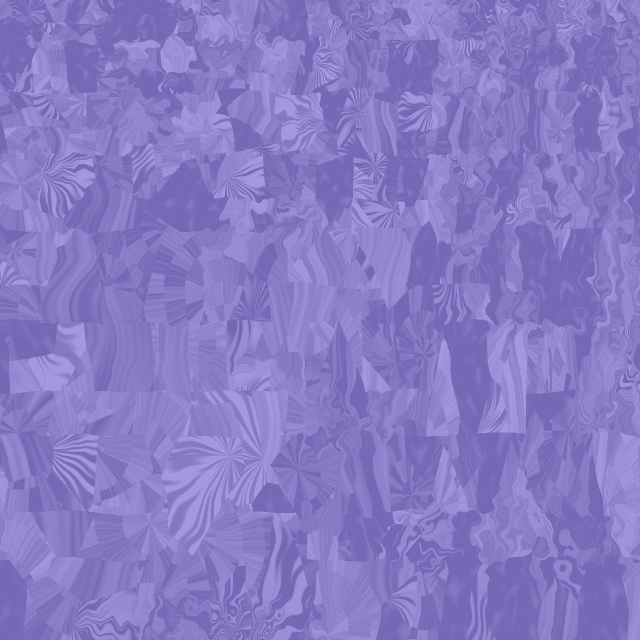
This texture is drawn by a WebGL 2 fragment shader. Its source:

```glsl
#version 300 es
precision highp float;

#define DARK vec3(0.456, 0.410, 0.708)
#define LIGHT vec3(0.650, 0.596, 0.880)
#define ROWS 5.0
#define COLUMNS 8.0
#define RINGS 4.0
#define SECTORS 3.2
#define STREAKS 28.0
#define STRIPES 9.0
#define RIBBONS 5.0
#define CRUMBLE 0.024
#define LAYERS 2
#define SAMPLES 2

uniform vec2 u_resolution;
out vec4 fragColor;

float hash(vec3 p) {
    p = fract(p * vec3(0.1031, 0.1030, 0.0973));
    p += dot(p, p.yzx + 33.33);
    return fract((p.x + p.y) * p.z);
}

float cornerSlope(vec2 cell, vec2 offset) {
    float angle = 6.2832 * hash(vec3(cell, 3.0));
    return dot(vec2(cos(angle), sin(angle)), offset);
}

// Gradient noise, roughly -0.7 to 0.7
float noise(vec2 p) {
    vec2 i = floor(p), f = fract(p);
    vec2 w = f * f * f * (f * (f * 6.0 - 15.0) + 10.0);
    vec2 e = vec2(1.0, 0.0);
    float low = mix(cornerSlope(i, f), cornerSlope(i + e, f - e), w.x);
    float high = mix(cornerSlope(i + e.yx, f - e.yx), cornerSlope(i + 1.0, f - 1.0), w.x);
    return mix(low, high, w.y);
}

vec2 noise2(vec2 p) {
    return vec2(noise(p), noise(p + vec2(37.4, 91.7)));
}

// Rings around a hub, cut into sectors with fine radial streaks
float ringTone(float radius, float angle, vec3 id, float base) {
    float ring = floor(radius * RINGS + base * 5.0);
    float shift = hash(id + ring * 11.0);
    float sector = floor(angle * SECTORS * (0.6 + shift) + shift * 6.0);
    float tone = hash(id + vec3(ring * 17.0, sector * 31.0, 5.0));
    float streak = noise(vec2(angle * STREAKS, ring * 9.3 + base * 50.0));
    return mix(base, tone, 0.5) + 0.3 * streak;
}

// Wavering stripes that spread from a hub
float fanTone(vec2 d, float radius, float angle, float base) {
    float wave = angle * STRIPES + 2.0 * noise(d * 3.0 + base * 20.0);
    float stripe = noise(vec2(wave, radius * 1.5) + base * 40.0);
    return base * 0.7 + 0.15 + 0.6 * (smoothstep(-0.15, 0.15, stripe) - 0.5) + 0.3 * stripe;
}

// Upright bent bands with soft inner grain
float ribbonTone(vec2 d, vec3 id, float base) {
    float bend = 0.12 * sin(d.y * 4.0 + base * 6.0) + 0.15 * noise(d * 2.0 + base * 30.0);
    float across = (d.x + bend) * RIBBONS;
    float band = hash(id + vec3(floor(across) * 23.0, 2.0, 9.0));
    return mix(base, band, 0.45) + 0.4 * noise(vec2(across * 2.5, d.y * 0.8 + base * 60.0));
}

// One layer of irregular patches, laid in rows that narrow upward
float patchTone(vec2 p, float layer, float under) {
    float v = ROWS * (p.y + 0.5 * p.y * p.y * p.y * p.y) + layer * 0.37;
    float row = floor(v);
    float density = 1.0 + 0.2 * row + 0.3 * hash(vec3(row, layer, 4.0));
    vec2 q = vec2(COLUMNS * (p.x + 0.4 * p.x * p.x * p.x) * density, v);

    // Nearest scattered site
    vec2 nearestCell = vec2(0.0), offset = vec2(0.0);
    float nearest = 1e5;
    for (int j = -1; j <= 1; j++)
    for (int i = -1; i <= 1; i++) {
        vec2 cell = floor(q) + vec2(i, j);
        vec3 key = vec3(cell, row + layer * 40.0);
        vec2 d = q - cell - vec2(hash(key), hash(key + 27.0));
        if (dot(d, d) < nearest) {
            nearest = dot(d, d);
            nearestCell = cell;
            offset = d;
        }
    }

    vec3 id = vec3(nearestCell, row + layer * 40.0);
    if (layer > 0.5 && hash(id + 19.0) < 0.5) return under;

    float kind = hash(id + 7.0);
    float base = hash(id + 13.0);
    vec2 hub = (vec2(hash(id + 43.0), hash(id + 59.0)) - 0.5) * vec2(1.6, 0.9);
    vec2 d = (offset + hub) * vec2(0.6, 1.0);
    float radius = length(d);
    float angle = atan(d.y, d.x);

    if (kind < 0.45) return ringTone(radius, angle, id, base);
    if (kind < 0.70) return ribbonTone(d, id, base);
    if (kind < 0.86) return fanTone(d, radius, angle, base);
    return 0.15 + 0.5 * noise(d * 6.0 + base * 70.0);
}

vec3 surface(vec2 p) {
    // Gentle sway everywhere, crumbled edges in some zones
    float corner = 0.3 * (pow(p.x, 4.0) + pow(p.y, 4.0));
    float zone = smoothstep(0.08, 0.4, noise(p * vec2(4.0, 8.0) + 5.3) + corner);
    vec2 warped = p + 0.012 * noise2(p * 11.0);
    warped += CRUMBLE * zone * noise2(p * vec2(52.0, 40.0));

    float tone = 0.0;
    for (int k = 0; k < LAYERS; k++) tone = patchTone(warped, float(k), tone);

    tone = clamp((tone - 0.1) / 0.9, 0.0, 1.0);
    tone *= smoothstep(0.0, 0.3, tone);
    return mix(DARK, LIGHT, tone);
}

void main() {
    // Average a small grid of samples to smooth the edges
    vec3 sum = vec3(0.0);
    for (int j = 0; j < SAMPLES; j++)
    for (int i = 0; i < SAMPLES; i++) {
        vec2 jitter = (vec2(i, j) + 0.5) / float(SAMPLES) - 0.5;
        sum += surface((gl_FragCoord.xy + jitter) / u_resolution);
    }
    fragColor = vec4(sum / float(SAMPLES * SAMPLES), 1.0);
}
```
